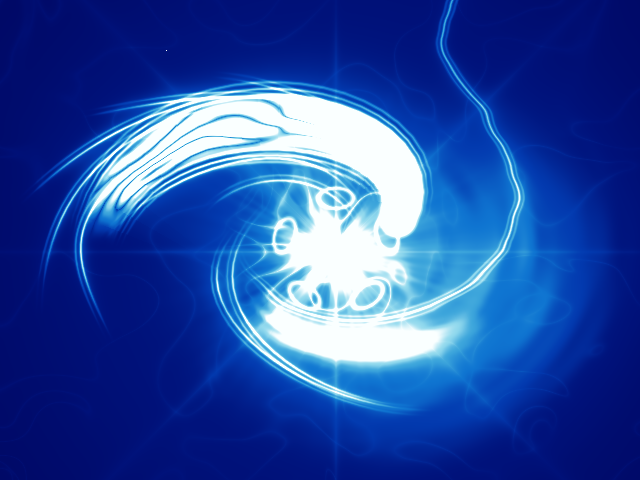
Give the GLSL for this background, as a WebGL 1 fragment shader.

```glsl
precision highp float;
uniform vec2 u_resolution;

const vec2 CORE = vec2(0.70, 0.475);
const float STRAND_WIDTH = 0.0026;
const float ARM_WIDTH = 0.068;
const float LOWER_WIDTH = 0.031;
const float RIGHT_GLOW = 0.36;
const float CURL_LEVEL = 0.035;
const int CURVE_STEPS = 24;
const int KNOTS = 5;
const vec3 MIDNIGHT = vec3(0.00, 0.02, 0.37);
const vec3 NAVY = vec3(0.00, 0.07, 0.48);
const vec3 COBALT = vec3(0.01, 0.23, 0.69);
const vec3 AZURE = vec3(0.06, 0.46, 0.82);
const vec3 SKY = vec3(0.24, 0.65, 0.86);
const vec3 ICE = vec3(0.57, 0.85, 0.93);
const vec3 WHITE = vec3(0.98, 1.00, 1.00);

float hash(vec2 p) {
  vec3 h = fract(p.xyx * 0.1031);
  h += dot(h, h.yzx + 33.33);
  return fract((h.x + h.y) * h.z);
}

float noise(vec2 p) {
  vec2 i = floor(p), f = fract(p);
  f = f * f * (3.0 - 2.0 * f);
  return mix(mix(hash(i), hash(i + vec2(1, 0)), f.x),
             mix(hash(i + vec2(0, 1)), hash(i + vec2(1, 1)), f.x), f.y);
}

float bell(float x) { return exp(-x * x); }

// Signed distance to a cubic curve, and the position along it
vec2 curve(vec2 p, vec2 a, vec2 b, vec2 c, vec2 d) {
  vec2 best = vec2(9.0, 0.0), prev = a;
  for (int i = 1; i <= CURVE_STEPS; i++) {
    float t = float(i) / float(CURVE_STEPS), s = 1.0 - t;
    vec2 next = s * s * s * a + 3.0 * s * t * (s * b + t * c) + t * t * t * d;
    vec2 e = next - prev, w = p - prev;
    float h = clamp(dot(w, e) / dot(e, e), 0.0, 1.0);
    float dist = length(w - e * h);
    if (dist < abs(best.x))
      best = vec2(dist * sign(e.x * w.y - e.y * w.x), t + (h - 1.0) / float(CURVE_STEPS));
    prev = next;
  }
  return best;
}

float glowLine(float d) {
  return 0.5 * bell(d / STRAND_WIDTH) + 0.2 * exp(-abs(d) / (STRAND_WIDTH * 5.0));
}

// Filament with a faint companion line, fading towards both ends
float strand(vec2 p, vec2 a, vec2 b, vec2 c, vec2 d) {
  vec2 k = curve(p, a, b, c, d);
  float light = glowLine(k.x) + 0.25 * bell((k.x - 0.011) / STRAND_WIDTH);
  light *= 0.65 + 0.6 * noise(vec2(k.y * 9.0, a.x * 50.0));
  return light * smoothstep(0.0, 0.4, k.y) * smoothstep(0.0, 0.3, 1.0 - k.y);
}

float upperArm(vec2 p) {
  vec2 k = curve(p, vec2(0.83, 0.545), vec2(0.92, 0.774), vec2(0.286, 0.87), vec2(0.194, 0.488));
  float t = k.y;
  float across = k.x / (ARM_WIDTH * (0.65 + 1.4 * t * (1.0 - t)));
  float warp = noise(vec2(t * 9.0, across * 2.0));
  float flow = noise(vec2(t * 5.0 + 3.0, across * 2.4 + warp * 1.3));
  float liquid = 0.12 + 0.95 * pow(abs(sin(flow * 9.0 + across * 3.5)), 0.8);
  float spread = smoothstep(0.15, 0.55, t);
  float body = 1.0 - smoothstep(0.5, mix(1.05, 0.95, spread), abs(across));
  float fill = mix(1.1, liquid, spread);
  float rims = bell((abs(across) - 0.82) / 0.06) + 0.8 * bell((abs(across) - 1.02) / 0.045);
  rims += 0.5 * bell((abs(across) - 1.22) / 0.05);
  rims *= smoothstep(0.0, 0.25, t) * (0.4 + 0.8 * noise(vec2(t * 8.0, across * 3.0)));
  float halo = 0.25 * exp(-abs(k.x) / 0.07);
  return (body * fill + 0.6 * rims + halo) * smoothstep(0.0, 0.16, 1.0 - t);
}

float lowerArm(vec2 p) {
  vec2 k = curve(p, vec2(0.503, 0.41), vec2(0.573, 0.236), vec2(0.903, 0.253), vec2(1.042, 0.358));
  float streak = 0.55 + 0.75 * noise(vec2(k.y * 9.0, k.x * 80.0));
  float fade = smoothstep(0.05, 0.3, k.y) * (1.0 - smoothstep(0.45, 0.98, k.y));
  return fade * (0.85 * streak * bell(k.x / LOWER_WIDTH) + 0.28 * exp(-abs(k.x) / 0.07));
}

// Outer tails, inner arc and lower shell
float filaments(vec2 p) {
  float e = strand(p, vec2(0.434, 0.84), vec2(0.608, 0.83), vec2(0.833, 0.731), vec2(0.877, 0.583));
  e += strand(p, vec2(0.156, 0.753), vec2(0.347, 0.792), vec2(0.573, 0.835), vec2(0.747, 0.74));
  e += strand(p, vec2(0.038, 0.569), vec2(0.174, 0.705), vec2(0.33, 0.792), vec2(0.538, 0.806));
  e += strand(p, vec2(0.087, 0.332), vec2(0.083, 0.566), vec2(0.208, 0.74), vec2(0.503, 0.788));
  e += strand(p, vec2(0.243, 0.274), vec2(0.148, 0.462), vec2(0.122, 0.531), vec2(0.295, 0.67));
  e += strand(p, vec2(0.208, 0.488), vec2(0.33, 0.653), vec2(0.677, 0.774), vec2(0.764, 0.54));
  e += 0.7 * strand(p, vec2(0.422, 0.549), vec2(0.503, 0.653), vec2(0.694, 0.653), vec2(0.747, 0.523));
  e += strand(p, vec2(0.92, 0.146), vec2(0.66, 0.132), vec2(0.321, 0.358), vec2(0.503, 0.531));
  return e + strand(p, vec2(0.88, 0.155), vec2(0.66, 0.145), vec2(0.325, 0.372), vec2(0.57, 0.58));
}

// Long thread from the top edge into the core
float thread(vec2 p) {
  p.x += 0.014 * (noise(p.yy * 22.0) - 0.5);
  vec2 bend = vec2(1.038, 0.714), turn = vec2(0.903, 0.363);
  float top = curve(p, vec2(0.951, 1.01), vec2(0.868, 0.861), vec2(0.981, 0.844), bend).x;
  float side = curve(p, bend, vec2(1.128, 0.549), vec2(1.059, 0.444), turn).x;
  vec2 base = curve(p, turn, vec2(0.694, 0.285), vec2(0.547, 0.366), vec2(0.495, 0.47));
  float d = min(abs(top), min(abs(side), abs(base.x)));
  float light = 0.75 * glowLine(d) + 0.16 * bell((d - 0.009) / STRAND_WIDTH);
  return light * smoothstep(0.49, 0.58, p.x);
}

// White centre, crossing rays, web and ring knots
float core(vec2 q) {
  float r = length(q);
  vec2 dir = q / max(r, 0.0001), a = abs(q);
  float e = 1.1 * exp(-pow(r / (0.025 + 0.075 * noise(dir * 3.2 + 7.0)), 2.0));
  e += 0.36 * bell(r / 0.21) * (0.8 + 0.4 * noise(dir * 18.0));
  e += exp(-min(a.x, a.y) / 0.005) * (0.12 * exp(-r / 0.5) + 0.4 * exp(-r / 0.1));
  e += exp(-abs(a.x - a.y) / 0.018) * (0.11 * exp(-r / 0.6) + 0.2 * exp(-r / 0.12));
  vec2 bent = q * 17.0 + 2.0 * noise(q * 12.0 + 5.0);
  float web = 1.0 - abs(2.0 * noise(bent) - 1.0);
  e += 0.5 * pow(web, 7.0) * exp(-pow(r / 0.17, 4.0));
  for (int i = 0; i < KNOTS; i++) {
    float angle = 2.83 + 6.2832 * float(i) / float(KNOTS);
    vec2 axis = vec2(cos(angle), sin(angle));
    vec2 local = vec2(dot(q, axis) - 0.112, dot(q, vec2(-axis.y, axis.x)));
    e += 0.4 * bell((length(local * vec2(1.7, 1.0)) - 0.036) / 0.006);
  }
  return e;
}

// Wide streaked crescent on the right
float crescent(vec2 p) {
  vec2 u = p - vec2(0.70, 0.50);
  float r = length(u * vec2(0.8, 1.0)), angle = atan(u.y, u.x);
  float sector = max(0.0, cos(angle + 0.45));
  float streak = 0.75 + 0.5 * noise(vec2(r * 38.0, angle * 2.5));
  return RIGHT_GLOW * bell((r - 0.30) / 0.15) * sector * sector * streak;
}

vec3 palette(float e) {
  vec3 c = mix(MIDNIGHT, NAVY, smoothstep(0.0, 0.15, e));
  c = mix(c, COBALT, smoothstep(0.13, 0.32, e));
  c = mix(c, AZURE, smoothstep(0.3, 0.5, e));
  c = mix(c, SKY, smoothstep(0.48, 0.65, e));
  c = mix(c, ICE, smoothstep(0.63, 0.8, e));
  return mix(c, WHITE, smoothstep(0.78, 0.98, e));
}

void main() {
  vec2 p = gl_FragCoord.xy / u_resolution.y;
  vec2 q = p - CORE;
  float curl = noise(p * 11.0 + 2.5 * noise(p * 8.0));
  float energy = 0.03 + 0.19 * exp(-dot(q, q) * 2.8);
  energy += CURL_LEVEL * exp(-abs(curl - 0.5) * 25.0);
  energy += crescent(p) + core(q) + upperArm(p) + lowerArm(p);
  energy += filaments(p) + thread(p);
  gl_FragColor = vec4(palette(energy), 1.0);
}
```
